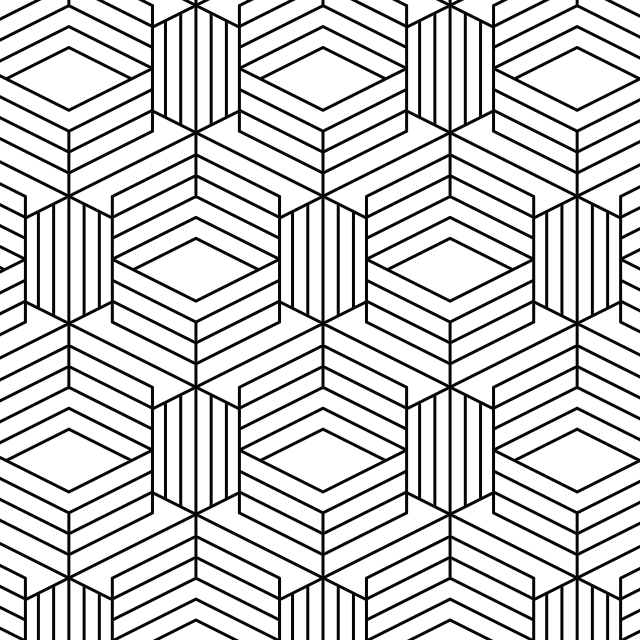
Write a three.js fragment shader that draws this pattern.

```glsl
varying vec2 vUv;

const vec2 PERIOD = vec2(0.3971, 0.5964);      // size of the two-hexagon repeat
const vec2 HEX_CENTER = vec2(0.5047, 0.2957);  // centre of one hexagon
const float BAND = 0.0327;                     // vertical gap between chevrons
const float BAND_LIFT = 0.0010;                // chevrons sit slightly above centre
const float STRIPE = 0.0238;                   // gap between upright stripes
const float LINE_WIDTH = 0.0047;
const vec3 PAPER = vec3(1.0);
const vec3 INK = vec3(0.02);

// Sizes that follow from the values above
const float HALF_WIDTH = PERIOD.x * 0.5;
const float RADIUS = PERIOD.y / 3.0;
const float SLOPE = RADIUS / PERIOD.x;
const float BOX_HALF_WIDTH = 2.0 * BAND / SLOPE;

float segmentDistance(vec2 p, vec2 a, vec2 b) {
  vec2 ab = b - a;
  float t = clamp(dot(p - a, ab) / dot(ab, ab), 0.0, 1.0);
  return length(p - a - ab * t);
}

// Position relative to the centre of the enclosing hexagon
vec2 hexCell(vec2 p) {
  vec2 q = mod(p + PERIOD * 0.5, PERIOD) - PERIOD * 0.5;
  if (abs(q.y) + SLOPE * abs(q.x) > RADIUS) q -= sign(q) * PERIOD * 0.5;
  return q;
}

// Hexagon outline, its upper and lower spines, and the striped side panels
float frameDistance(vec2 q) {
  q = abs(q);
  float slant = abs(RADIUS - q.y - SLOPE * q.x) / length(vec2(1.0, SLOPE));
  float d = min(slant, abs(HALF_WIDTH - q.x));
  d = min(d, segmentDistance(q, vec2(0.0, 3.0 * BAND), vec2(0.0, RADIUS)));
  d = min(d, segmentDistance(q, vec2(BOX_HALF_WIDTH, SLOPE * BOX_HALF_WIDTH),
                             vec2(HALF_WIDTH, RADIUS * 0.5)));
  for (int i = 1; i <= 2; i++) {
    float x = HALF_WIDTH - float(i) * STRIPE;
    d = min(d, segmentDistance(q, vec2(x, 0.0), vec2(x, SLOPE * x)));
  }
  return d;
}

// Box sides, nested chevrons and the upper edges of the diamond
float boxDistance(vec2 q) {
  vec2 r = vec2(abs(q.x), q.y - BAND_LIFT);
  float d = segmentDistance(r, vec2(0.0, BAND), vec2(1.5 * BAND / SLOPE, -0.5 * BAND));
  r.y = abs(r.y);
  d = min(d, segmentDistance(r, vec2(BOX_HALF_WIDTH, 0.0),
                             vec2(BOX_HALF_WIDTH, 3.0 * BAND)));
  for (int i = 2; i <= 5; i++) {
    float apex = float(i) * BAND;
    d = min(d, segmentDistance(r, vec2(0.0, apex),
                               vec2(BOX_HALF_WIDTH, apex - 2.0 * BAND)));
  }
  return d;
}

void main() {
  vec2 q = hexCell(vUv - HEX_CENTER);
  float d = min(frameDistance(q), boxDistance(q));
  float edge = max(fwidth(vUv.x), 0.00001);
  float ink = clamp(0.5 + (LINE_WIDTH * 0.5 - d) / edge, 0.0, 1.0);
  gl_FragColor = vec4(mix(PAPER, INK, ink), 1.0);
}
```
